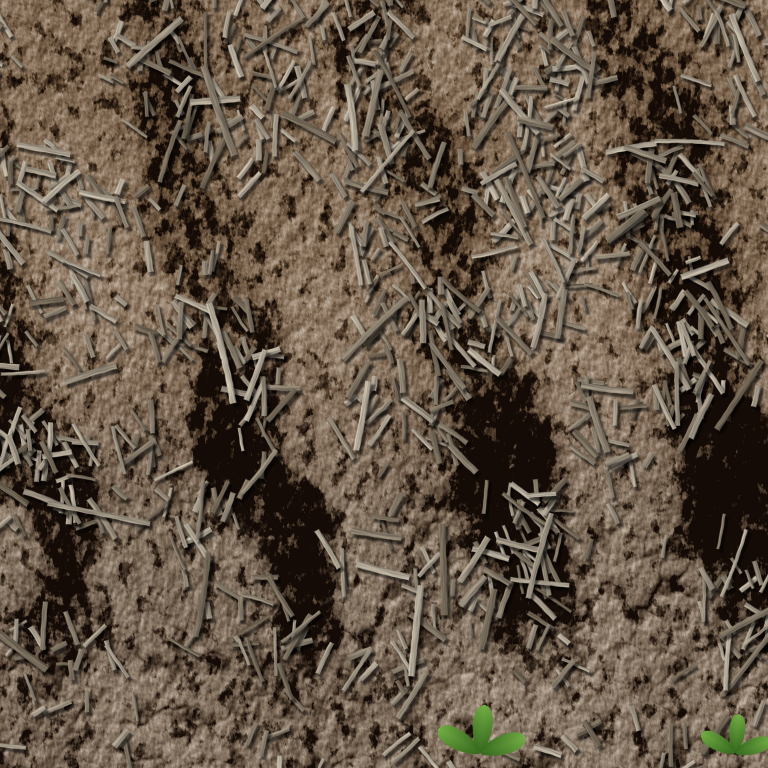
Reproduce this texture procedurally as a WebGL 1 fragment shader.

```glsl
precision highp float;
// Dry field soil seen from above: crumbly ground with dark slanting furrows,
// clods towards the bottom, scattered straw and two small seedlings.
// Lit gradient-noise relief, cellular clods, and layers of segments on jittered grids.

uniform vec2 u_resolution;

#define FURROW_GAP 0.305
#define FURROW_DEPTH 0.34
#define SOIL_TONE 0.66
#define RELIEF 0.75
#define PIT_DEPTH 0.5
#define CLOD_SIZE 0.034
#define STRAW_COVER 0.40
#define STRAW_LAYERS 9
#define SHADOW 0.55
#define TO_LIGHT vec2(-0.0025, 0.0035)

vec4 hash4(vec2 p) {
  vec4 q = fract(p.xyxy * vec4(0.1031, 0.1030, 0.0973, 0.1099));
  q += dot(q, q.wzxy + 33.33);
  return fract((q.xxyz + q.yzzw) * q.zywx);
}

float corner(vec2 cell, vec2 offset) {
  float a = 6.2832 * hash4(cell).x;
  return dot(vec2(cos(a), sin(a)), offset);
}

// Gradient noise, about -0.7 to 0.7
float noise(vec2 p) {
  vec2 i = floor(p), f = p - i, e = vec2(1.0, 0.0);
  vec2 u = f * f * f * (f * (f * 6.0 - 15.0) + 10.0);
  return mix(mix(corner(i, f), corner(i + e, f - e), u.x),
             mix(corner(i + e.yx, f - e.yx), corner(i + 1.0, f - 1.0), u.x), u.y);
}

float fbm(vec2 p) {
  float sum = 0.0, amp = 0.6;
  for (int i = 0; i < 4; i++) {
    sum += amp * noise(p);
    p = mat2(1.7, 1.1, -1.1, 1.7) * p + 7.3;
    amp *= 0.6;
  }
  return sum;
}

// 1 along the slanting furrows, 0 on the ridges
float furrow(vec2 p) {
  float across = (p.x + 0.25 * p.y - 0.135 + 0.07 * noise(p * 5.0)) / FURROW_GAP;
  float valley = 0.5 + 0.5 * cos(6.2832 * across);
  float along = smoothstep(0.08, 0.24, p.y) * mix(1.0, 0.5, smoothstep(0.35, 0.7, p.y));
  return smoothstep(0.5, 0.98, valley + 0.35 * noise(p * 9.0 + 4.0)) * along;
}

// Distance to the nearest clod centre, in cells
float clodDistance(vec2 p) {
  p = p / CLOD_SIZE + 0.5 * vec2(noise(p * 60.0), noise(p * 60.0 + 9.0));
  float nearest = 2.0;
  for (int y = -1; y <= 1; y++)
    for (int x = -1; x <= 1; x++) {
      vec2 id = floor(p) + vec2(x, y);
      nearest = min(nearest, length(id + hash4(id + 50.0).xy - p));
    }
  return nearest;
}

float relief(vec2 p, float cloddy) {
  float d = clodDistance(p);
  return fbm(p * vec2(52.0, 36.0)) - 0.75 * cloddy * d * d;
}

vec3 soil(vec2 p) {
  float dark = furrow(p);
  float cloddy = smoothstep(0.5, 0.12, p.y + 0.4 * noise(p * 6.0 + 20.0));
  float lit = relief(p, cloddy) - relief(p + TO_LIGHT, cloddy);
  float grain = fbm(p * vec2(150.0, 95.0));
  float broad = noise(p * vec2(6.0, 4.0) + 12.0);
  float pit = smoothstep(0.08, 0.32, 0.42 * dark - 0.1 * broad - fbm(p * vec2(46.0, 33.0) + 3.0));
  float gap = cloddy * smoothstep(0.48, 0.85, clodDistance(p));
  float t = SOIL_TONE + 0.2 * broad + RELIEF * lit + 0.3 * grain;
  t -= FURROW_DEPTH * dark + PIT_DEPTH * pit + 0.35 * gap;
  t = clamp(t, 0.0, 1.05);
  vec3 tone = mix(vec3(0.08, 0.045, 0.025), vec3(0.72, 0.66, 0.60), t);
  float warmth = t * (1.0 - t) * (1.0 + smoothstep(0.2, 0.7, p.y));
  return tone + warmth * vec3(0.07, -0.01, -0.10);
}

float strawDensity(vec2 p) {
  float place = 0.22 + 0.6 * smoothstep(0.2, 0.85, p.y) + 0.5 * furrow(p);
  return STRAW_COVER * place * smoothstep(-0.3, 0.3, noise(p * 6.5 + 2.0));
}

// One grid of straw pieces, each with its shadow
vec3 addStraw(vec3 col, vec2 p, float cell, float seed, float px) {
  for (int y = -1; y <= 1; y++)
    for (int x = -1; x <= 1; x++) {
      vec2 id = floor(p / cell) + vec2(x, y);
      vec4 r = hash4(id + seed), s = hash4(id + seed + 71.0);
      vec2 centre = (id + r.xy) * cell;
      if (s.x > strawDensity(centre)) continue;
      float a = 1.7 * (r.z + r.w - 1.0) + 1.3 * noise(centre * 5.0) - 0.15;
      mat2 turn = mat2(cos(a), sin(a), -sin(a), cos(a));
      vec2 stemSize = vec2(mix(0.0013, 0.0034, s.y) + 0.016 * cell, cell * mix(0.35, 0.85, s.z));
      vec2 q = turn * (p - centre), below = turn * (p - centre + 1.3 * TO_LIGHT);
      q.x += (s.w - 0.5) * 0.12 * q.y * q.y / cell + 0.0008 * noise(q * 90.0 + id);
      vec2 edge = abs(q) - stemSize, shadowEdge = abs(below) - stemSize;
      float cover = 1.0 - smoothstep(-px, px, max(edge.x, edge.y));
      float shadow = 1.0 - smoothstep(-0.002, 0.003, max(shadowEdge.x, shadowEdge.y));
      float fibre = 0.9 + 0.25 * noise(vec2(q.x * 420.0, q.y * 35.0) + id) - 0.13 * q.x / stemSize.x;
      vec3 stem = mix(vec3(0.47, 0.42, 0.35), vec3(0.78, 0.74, 0.67), fract(s.w * 7.0));
      col = mix(col * (1.0 - SHADOW * shadow), stem * fibre, cover);
    }
  return col;
}

// Three leaves fanned round one stem
vec3 addSeedling(vec3 col, vec2 p, float size, float px) {
  for (int i = -1; i <= 1; i++) {
    float a = 1.15 * float(i) + 0.1;
    vec2 q = mat2(cos(a), sin(a), -sin(a), cos(a)) * p / size;
    float d = abs(q.x) - 0.25 * sqrt(max(q.y * (1.0 - q.y) * 4.0, 0.0)) * (0.6 + 0.4 * q.y);
    float leaf = (1.0 - smoothstep(-px, px, d * size)) * step(0.0, q.y) * step(q.y, 1.0);
    vec3 green = mix(vec3(0.22, 0.42, 0.12), vec3(0.45, 0.68, 0.27), q.y - 0.8 * abs(q.x));
    col = mix(col, green, leaf);
  }
  return col;
}

void main() {
  vec2 p = gl_FragCoord.xy / u_resolution.y;
  float px = 0.8 / u_resolution.y;
  vec3 col = soil(p);
  for (int i = 0; i < STRAW_LAYERS; i++) {
    float k = float(i) / float(STRAW_LAYERS);
    col = addStraw(col, p, mix(0.024, 0.095, k * k), 17.0 * float(i) + 5.0, px);
  }
  col = addSeedling(col, p - vec2(0.625, 0.02), 0.062, px);
  col = addSeedling(col, p - vec2(0.957, 0.02), 0.05, px);
  gl_FragColor = vec4(clamp(col, 0.0, 1.0), 1.0);
}
```
